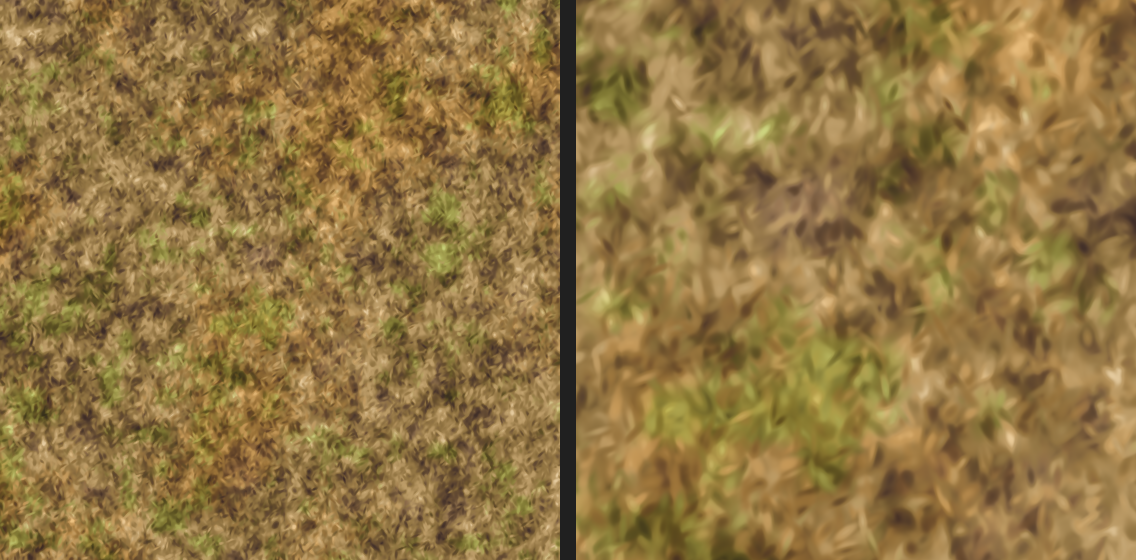
Left: the whole. Right: its middle third, enlarged.
A WebGL 1 fragment shader for this texture:

```glsl
precision highp float;
uniform vec2 u_resolution;

// Dry turf from shade to sunlit tips
const vec3 SHADOW = vec3(0.24, 0.175, 0.125);
const vec3 UMBER = vec3(0.40, 0.305, 0.165);
const vec3 STRAW = vec3(0.575, 0.46, 0.262);
const vec3 PALE = vec3(0.735, 0.61, 0.405);
const vec3 TIP = vec3(0.91, 0.81, 0.64);

// Tints multiplied over the turf
const vec3 GREEN_TINT = vec3(0.88, 1.04, 0.78);
const vec3 RUST_TINT = vec3(1.05, 0.97, 0.83);
const vec3 MAUVE_TINT = vec3(0.98, 0.96, 1.22);

const int LAYERS = 6;
const float BLADE_CELLS = 44.0;   // blades across the canvas, first layer
const float LAYER_GROWTH = 5.0;   // extra cells for each later layer
const float BLADE_ANGLE = 1.35;   // mean direction in radians
const float ANGLE_SPREAD = 2.2;
const float BLADE_OPACITY = 0.88;
const float BLADE_CONTRAST = 0.60;
const float CLUMP_CONTRAST = 0.85;
const float PATCH_CONTRAST = 0.24;
const float MEAN_TONE = 0.565;

vec4 hash4(vec2 p) {
  vec4 q = fract(p.xyxy * vec4(0.1031, 0.1030, 0.0973, 0.1099));
  q += dot(q, q.wzxy + 33.33);
  return fract((q.xxyz + q.yzzw) * q.zywx);
}

float noise(vec2 p) {
  vec2 cell = floor(p);
  vec2 f = fract(p);
  f = f * f * (3.0 - 2.0 * f);
  float low = mix(hash4(cell).x, hash4(cell + vec2(1.0, 0.0)).x, f.x);
  float high = mix(hash4(cell + vec2(0.0, 1.0)).x, hash4(cell + 1.0).x, f.x);
  return mix(low, high, f.y);
}

float fbm(vec2 p) {
  float sum = 0.0;
  float weight = 0.53;
  for (int i = 0; i < 3; i++) {
    sum += weight * noise(p);
    p = mat2(1.6, 1.2, -1.2, 1.6) * p + 17.3;
    weight *= 0.52;
  }
  return sum;
}

mat2 rotation(float angle) {
  float c = cos(angle);
  float s = sin(angle);
  return mat2(c, s, -s, c);
}

// Lays one layer of soft blades over state: x is tone, y is hue
vec2 addBlades(vec2 state, vec2 p, float layer) {
  float gridAngle = layer * 0.7;
  vec2 q = rotation(gridAngle) * p * (BLADE_CELLS + layer * LAYER_GROWTH);
  q += 200.0 + layer * 91.0;
  vec2 home = floor(q);
  for (int j = -1; j <= 1; j++) {
    for (int i = -1; i <= 1; i++) {
      vec2 cell = home + vec2(float(i), float(j));
      vec4 place = hash4(cell + layer * 13.0);
      vec4 look = hash4(cell + 371.0 + layer * 29.0);
      float angle = BLADE_ANGLE + gridAngle + ANGLE_SPREAD * (place.z - 0.5);
      vec2 axis = vec2(cos(angle), sin(angle));
      vec2 offset = q - cell - place.xy;
      float along = dot(offset, axis) / mix(0.5, 0.98, place.w);
      float across = dot(offset, vec2(-axis.y, axis.x)) / mix(0.22, 0.46, look.x);
      float cover = 1.0 - smoothstep(0.05, 1.0, length(vec2(along, across)));
      state = mix(state, look.yz - 0.5, cover * BLADE_OPACITY);
    }
  }
  return state;
}

vec3 turfColor(float tone) {
  vec3 color = mix(SHADOW, UMBER, smoothstep(0.0, 0.33, tone));
  color = mix(color, STRAW, smoothstep(0.28, 0.56, tone));
  color = mix(color, PALE, smoothstep(0.52, 0.80, tone));
  return mix(color, TIP, smoothstep(0.78, 1.08, tone));
}

void main() {
  vec2 p = gl_FragCoord.xy / min(u_resolution.x, u_resolution.y);

  // Overlapping blades
  vec2 blades = vec2(0.0);
  for (int i = 0; i < LAYERS; i++) blades = addBlades(blades, p, float(i));

  // Shaded clumps and broad patches
  float clump = fbm(p * vec2(38.0, 34.0) + 41.0) - 0.5;
  float patchTone = fbm(p * 7.0 + 83.0) - 0.5;
  float tone = MEAN_TONE + BLADE_CONTRAST * blades.x
             + CLUMP_CONTRAST * clump + PATCH_CONTRAST * patchTone;

  // Living green, rusty patches and cool shade
  float growth = 0.6 * (fbm(p * 11.0 + 129.0) - 0.5)
               + 0.5 * (noise(p * 31.0 + 307.0) - 0.5) + 0.3 * blades.y;
  float rust = fbm(p * 5.0 + 211.0) - 0.5 - 0.3 * blades.y;
  float shade = 0.6 * (0.5 - tone) - 0.5 * growth;
  vec3 color = turfColor(tone);
  color *= mix(vec3(1.0), GREEN_TINT, smoothstep(0.0, 0.34, growth));
  color *= mix(vec3(1.0), RUST_TINT, smoothstep(-0.05, 0.28, rust));
  color *= mix(vec3(1.0), MAUVE_TINT, smoothstep(0.02, 0.26, shade));

  gl_FragColor = vec4(color, 1.0);
}
```
